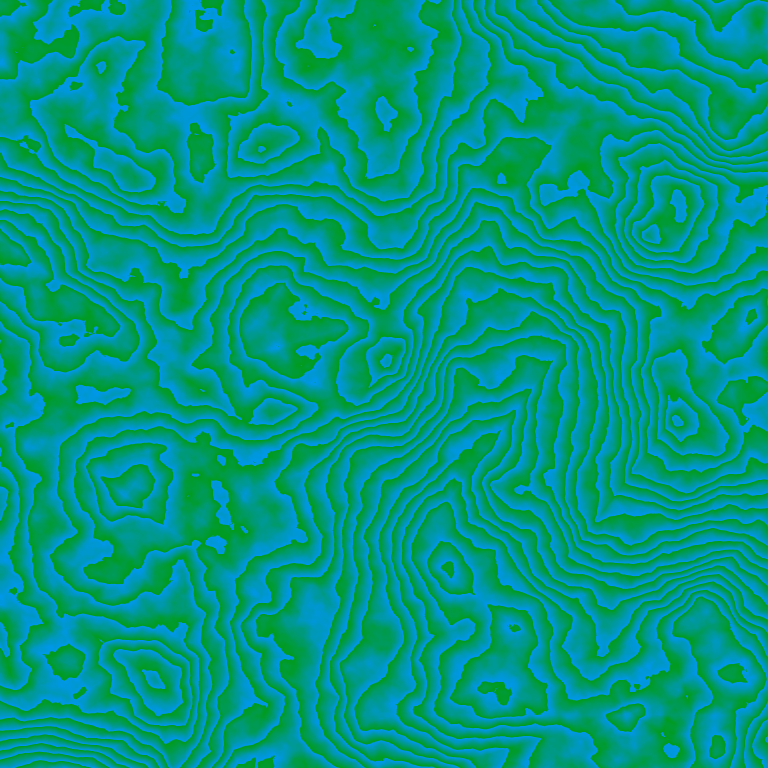
Give the GLSL for this pattern, as a WebGL 2 fragment shader.

```glsl
#version 300 es
precision highp float;

#define BASE_CELLS 2.9
#define OCTAVES 7
#define LACUNARITY 2.03
#define GAIN 0.395
#define BAND_COUNT 25.0
#define EDGE_WIDTH 0.75
#define SEED vec2(17.3, 41.8)
#define GREEN vec3(0.0, 0.61, 0.11)
#define BLUE vec3(0.0, 0.59, 0.92)

uniform vec2 u_resolution;
out vec4 fragColor;

float hash(vec2 p) {
    return fract(sin(dot(p, vec2(127.1, 311.7))) * 43758.5453);
}

// Bilinear value noise: the unsmoothed facets give the contours their kinks
float facetNoise(vec2 p) {
    vec2 cell = floor(p);
    vec2 t = p - cell;
    float bottom = mix(hash(cell), hash(cell + vec2(1.0, 0.0)), t.x);
    float top = mix(hash(cell + vec2(0.0, 1.0)), hash(cell + vec2(1.0, 1.0)), t.x);
    return mix(bottom, top, t.y);
}

// Fractal terrain, each octave turned so that the grids do not line up
float terrain(vec2 p) {
    const mat2 turn = mat2(0.8, 0.6, -0.6, 0.8);
    float height = 0.0;
    float amplitude = 1.0;
    for (int i = 0; i < OCTAVES; i++) {
        height += amplitude * facetNoise(p);
        p = turn * p * LACUNARITY + SEED;
        amplitude *= GAIN;
    }
    return height;
}

// Sawtooth from 0 to 1 whose falling edge is softened over the given width
float softSawtooth(float x, float width) {
    float phase = fract(x);
    return min(phase / (1.0 - width), (1.0 - phase) / width);
}

void main() {
    vec2 uv = gl_FragCoord.xy / min(u_resolution.x, u_resolution.y);
    float level = BAND_COUNT * terrain(uv * BASE_CELLS + SEED);

    // Each height band fades from green to blue, then jumps back
    float edge = clamp(EDGE_WIDTH * fwidth(level), 0.001, 0.9);
    float shade = softSawtooth(level, edge);
    fragColor = vec4(mix(GREEN, BLUE, shade), 1.0);
}
```
